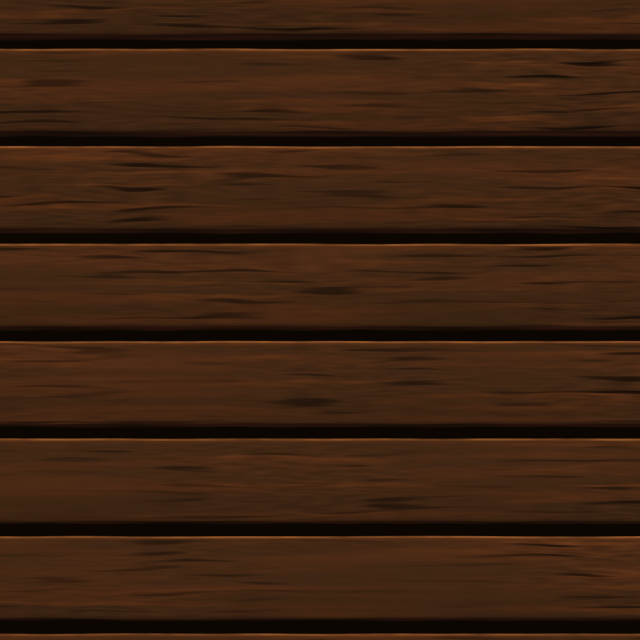
A Shadertoy shader for this texture:

```glsl
#define PITCH 0.1523       // height of one plank with its groove
#define OFFSET 0.0205      // middle of the lowest groove
#define FACE_LOW 0.0130    // lower edge of the plank face
#define FACE_HIGH 0.1403   // upper, lit edge of the plank face
#define RIM_WIDTH 0.0016   // half width of the lit edge
#define WOBBLE 0.0024      // unevenness of the edges
#define GRAIN_WARP 0.0060  // waviness of the grain
#define GRAIN_DEPTH 0.65   // strength of dark grain lines

const vec3 GROOVE = vec3(0.045, 0.022, 0.008);
const vec3 LIP = vec3(0.14, 0.07, 0.04);
const vec3 BROWN = vec3(0.245, 0.145, 0.075);
const vec3 RUSSET = vec3(0.29, 0.16, 0.08);
const vec3 COPPER = vec3(0.40, 0.21, 0.09);
const vec3 RIM = vec3(0.56, 0.33, 0.16);

// Unit gradient from an integer hash of the lattice point
vec2 gradient(vec2 cell) {
    uvec2 q = uvec2(ivec2(cell)) * uvec2(73856093u, 19349663u);
    uint h = (q.x ^ q.y) * 668265263u;
    h = (h ^ (h >> 15)) * 374761393u;
    float angle = float((h ^ (h >> 13)) & 65535u) * 6.2832 / 65536.0;
    return vec2(cos(angle), sin(angle));
}

// Gradient noise, roughly -0.7 to 0.7
float noise(vec2 p) {
    vec2 i = floor(p), f = p - i;
    vec2 u = f * f * f * (f * (f * 6.0 - 15.0) + 10.0);
    vec2 e = vec2(0.0, 1.0);
    float a = dot(gradient(i), f);
    float b = dot(gradient(i + e.yx), f - e.yx);
    float c = dot(gradient(i + e.xy), f - e.xy);
    float d = dot(gradient(i + e.yy), f - e.yy);
    return mix(mix(a, b, u.x), mix(c, d, u.x), u.y);
}

// Plank face: broad tone, copper streaks, dark lines and fine fibre
vec3 woodFace(vec2 p, float id, float height) {
    vec2 q = p + vec2(id * 7.3, id * 3.1);
    float wear = 0.5 + 0.9 * noise(q * vec2(2.5, 9.0))
               + 0.35 * smoothstep(0.7, 1.0, p.x) + 0.3 * (p.y - 0.5);
    wear = clamp(wear, 0.15, 1.0);
    q.y += GRAIN_WARP * wear * noise(q * vec2(9.0, 24.0));

    float broad = noise(q * vec2(1.6, 34.0));
    float streak = noise(q * vec2(3.5, 95.0) + 17.0);
    float line = noise(q * vec2(6.0, 125.0) + 41.0);
    float fibre = noise(q * vec2(22.0, 210.0) + 73.0);

    vec3 col = mix(BROWN, RUSSET, smoothstep(-0.25, 0.45, broad + 0.5 * streak));
    col = mix(col, COPPER, 0.5 * wear * smoothstep(0.18, 0.5, streak));
    col *= 1.0 - GRAIN_DEPTH * wear * smoothstep(0.16, 0.5, line);
    col *= 1.0 + 0.28 * wear * fibre;
    return col * mix(0.93, 1.04, smoothstep(0.0, 0.7, height));
}

void mainImage(out vec4 fragColor, in vec2 fragCoord) {
    vec2 p = fragCoord / iResolution.y;
    float aa = 0.8 / iResolution.y;

    // Planks repeat upward, each cell starting in the middle of a groove
    float row = (p.y - OFFSET) / PITCH;
    float id = floor(row);
    float y = (row - id) * PITCH;
    vec2 along = vec2(p.x * 7.0, id * 5.37 + 0.4);
    float low = FACE_LOW + WOBBLE * noise(along);
    float high = FACE_HIGH + 0.6 * WOBBLE * noise(along + 31.0);

    // The lip grows from the lowest plank to the highest
    float lipStart = mix(0.0105, 0.0030, p.y) + WOBBLE * noise(along * 1.4 + 57.0);
    float lipShade = 0.9 + 0.5 * noise(p * vec2(5.0, 160.0));
    vec3 col = mix(GROOVE, LIP * lipShade, smoothstep(lipStart - 0.002, lipStart + 0.002, y));

    // Face with a soft lower bevel
    vec3 face = woodFace(p, id, (y - low) / (high - low));
    face *= mix(0.78, 1.0, smoothstep(low, low + 0.006, y));
    float inside = smoothstep(low - aa, low + aa, y);
    col = mix(col, face, inside);
    col = mix(col, GROOVE, smoothstep(high - aa, high + 0.0015 + aa, y));

    // Worn lit edge, brighter in patches
    float glow = 0.72 + 0.55 * noise(along * 1.3 + 83.0)
               + 0.35 * noise(vec2(p.x * 38.0, id + 0.3));
    float rim = 1.0 - smoothstep(RIM_WIDTH - aa, RIM_WIDTH + aa, abs(y - high));
    float halo = 1.0 - smoothstep(0.0, 0.005, abs(y - high + 0.002));
    col = mix(col, COPPER, 0.35 * halo);
    col = mix(col, RIM, rim * clamp(glow, 0.25, 1.0));

    fragColor = vec4(col, 1.0);
}
```
